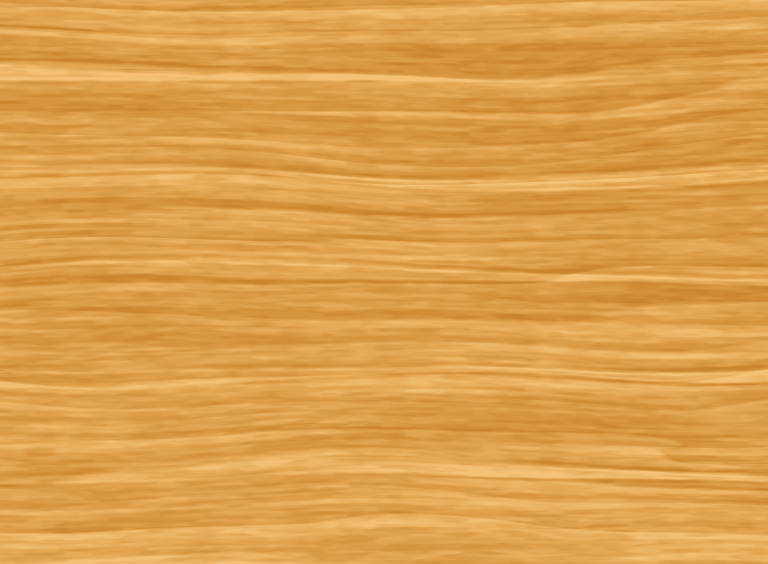
Give the GLSL for this texture, as a Shadertoy shader.

```glsl
#define DARK_WOOD  vec3(0.79, 0.52, 0.175)
#define MID_WOOD   vec3(0.876, 0.635, 0.304)
#define PALE_WOOD  vec3(0.96, 0.76, 0.46)
#define BASE_TONE  0.475
#define RING_COUNT 18.0
#define RING_DEPTH 0.36
#define RIDGE_GAP  0.176
#define RIDGE_SIZE 0.010

float hash(vec2 p) {
    return fract(sin(dot(p, vec2(127.1, 311.7))) * 43758.5);
}

// Cellular noise with softly blended cells, centred on zero
float cellNoise(vec2 p) {
    vec2 cell = floor(p);
    float total = 0.0, weightSum = 0.0;
    for (int j = -1; j <= 1; j++)
    for (int i = -1; i <= 1; i++) {
        vec2 id = cell + vec2(i, j);
        vec2 jitter = vec2(hash(id + 17.3), hash(id + 41.9)) - 0.5;
        vec2 toSite = id + 0.5 + 0.8 * jitter - p;
        float weight = exp(-7.0 * dot(toSite, toSite));
        total += weight * hash(id);
        weightSum += weight;
    }
    return total / weightSum - 0.5;
}

// Slow bending of the grain along the board
float grainBend(vec2 p) {
    return 0.008 * sin(4.3 * p.x + 5.0 * p.y + 0.6)
         + 0.004 * sin(7.1 * p.x - 9.0 * p.y + 2.0)
         + 0.0015 * sin(13.0 * p.x + 17.0 * p.y);
}

// Growth rings: slow brightening, then a sharp dark edge
float growthRings(vec2 p) {
    float field = p.y * RING_COUNT
                + 1.5 * cellNoise(vec2(0.9 * p.x, 7.0 * p.y) + 3.0)
                + 0.4 * cellNoise(vec2(2.0 * p.x, 32.0 * p.y) + 9.0);
    float ring = fract(field);
    float strength = 0.6 + 0.8 * hash(vec2(floor(field), 5.0));
    float profile = ring * (1.0 - smoothstep(0.90, 1.0, ring)) - 0.45;
    return strength * profile;
}

// Long pale ridges with a thin bright crest and dark borders
float paleRidges(vec2 p) {
    float tone = 0.0;
    for (int i = 0; i < 5; i++) {
        float k = float(i);
        float phase = 6.28 * hash(vec2(k, 2.0));
        float center = 0.865 - RIDGE_GAP * k
                     + 0.006 * sin(3.4 * p.x + phase);
        float size = RIDGE_SIZE * (1.0 + 0.6 * sin(4.1 * p.x + 2.0 * phase));
        float d = p.y - center;
        float body = smoothstep(-size - 0.003, -size + 0.003, d)
                   * (1.0 - smoothstep(size - 0.002, size + 0.002, d));
        float crest = exp(-pow((d - 0.6 * size) / 0.0025, 2.0))
                    + 0.6 * exp(-pow((d + 0.8 * size) / 0.002, 2.0));
        float border = exp(-pow((d - size - 0.005) / 0.003, 2.0))
                     + 0.7 * exp(-pow((d + size + 0.004) / 0.0025, 2.0));
        float fade = 0.7 + 0.3 * sin(2.3 * p.x + 3.0 * phase);
        tone += fade * (0.22 * body + 0.26 * crest - 0.26 * border);
    }
    return tone;
}

// Streaks from long threads down to short flecks
float streaks(vec2 p) {
    return 0.26 * cellNoise(vec2(1.3, 13.0) * p + 21.0)
         + 0.28 * cellNoise(vec2(0.8, 80.0) * p + 33.0)
         + 0.32 * cellNoise(vec2(3.5, 150.0) * p + 47.0)
         + 0.28 * cellNoise(vec2(18.0, 160.0) * p + 58.0)
         + 0.18 * cellNoise(vec2(42.0, 210.0) * p + 71.0);
}

void mainImage(out vec4 fragColor, in vec2 fragCoord) {
    vec2 p = fragCoord / iResolution.y;
    vec2 grain = vec2(p.x, p.y + grainBend(p));

    float tone = BASE_TONE + RING_DEPTH * growthRings(grain)
               + paleRidges(grain) + streaks(grain);
    tone = clamp(tone, 0.0, 1.0);

    // Dark to pale wood
    vec3 color = mix(DARK_WOOD, MID_WOOD, min(2.0 * tone, 1.0));
    color = mix(color, PALE_WOOD, max(2.0 * tone - 1.0, 0.0));
    fragColor = vec4(color, 1.0);
}
```
